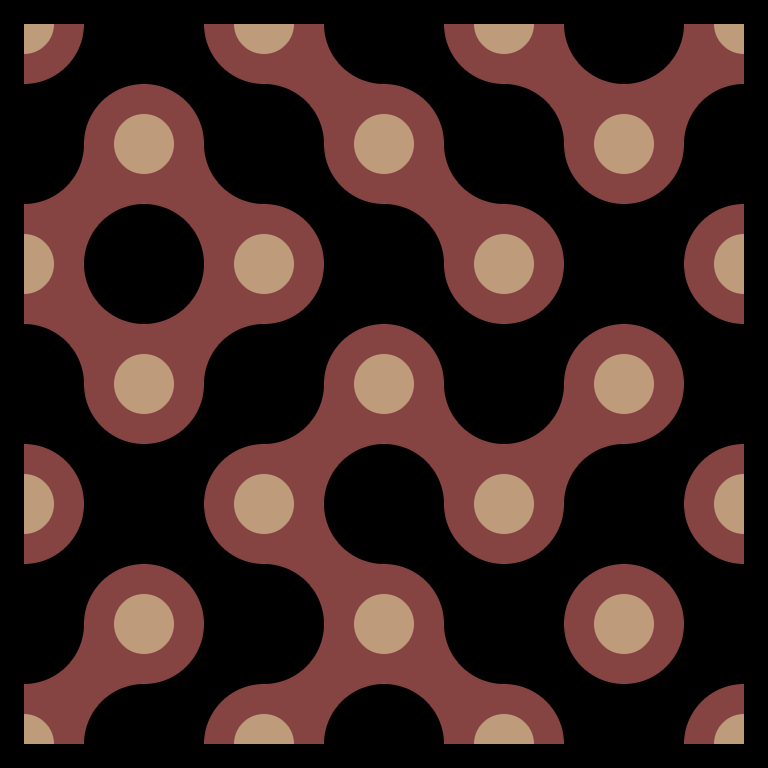
This pattern is drawn by a Shadertoy shader. Its source:

```glsl
const float TILES = 6.0;            // tiles across and down
const float MARGIN = 1.0 / 32.0;    // black frame, in canvas units
const float BLOB_RADIUS = 0.5;      // in tile units
const float DOT_RADIUS = 0.25;
const vec3 BACKGROUND = vec3(0.0);
const vec3 BLOB_COLOR = vec3(0.522, 0.267, 0.259);
const vec3 DOT_COLOR = vec3(0.745, 0.608, 0.482);

// One bit per tile, bottom row first, lowest bit at the left: 1 joins the two dots
const int LINKS[6] = int[6](13, 4, 28, 3, 11, 52);

float coverage(float dist, float pixel) {
    return clamp(0.5 - dist / pixel, 0.0, 1.0);
}

// Distance to the nearer of two opposite tile corners
float cornerPair(vec2 p, vec2 a, vec2 b) {
    return min(length(p - a), length(p - b));
}

bool isLinked(ivec2 tile) {
    return ((LINKS[tile.y] >> tile.x) & 1) == 1;
}

void mainImage(out vec4 fragColor, in vec2 fragCoord) {
    float side = min(iResolution.x, iResolution.y);
    float scale = TILES / (1.0 - 2.0 * MARGIN);
    vec2 centered = (fragCoord - 0.5 * iResolution.xy) / side * scale;
    vec2 grid = centered + 0.5 * TILES;
    float pixel = scale / side;

    // Mirror alternate tiles so dots sit at the (0,0) and (1,1) corners
    vec2 cell = clamp(floor(grid), 0.0, TILES - 1.0);
    vec2 p = grid - cell;
    if (mod(cell.x + cell.y, 2.0) > 0.5) p.x = 1.0 - p.x;

    float toDot = cornerPair(p, vec2(0.0), vec2(1.0));
    float toGap = cornerPair(p, vec2(1.0, 0.0), vec2(0.0, 1.0));

    // Linked tiles cut out the empty corners; others round off the dots
    float blob = isLinked(ivec2(cell)) ? BLOB_RADIUS - toGap : toDot - BLOB_RADIUS;

    vec3 color = mix(BACKGROUND, BLOB_COLOR, coverage(blob, pixel));
    color = mix(color, DOT_COLOR, coverage(toDot - DOT_RADIUS, pixel));

    // Square frame
    float frame = max(abs(centered.x), abs(centered.y)) - 0.5 * TILES;
    color = mix(BACKGROUND, color, coverage(frame, pixel));

    fragColor = vec4(color, 1.0);
}
```
